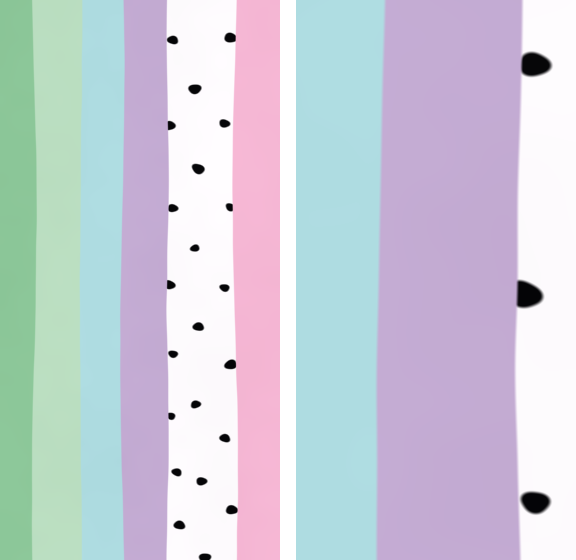
Left, the full canvas; right, a detail of the centre.
A WebGL 1 fragment shader for this pattern:

```glsl
precision highp float;
// Six hand-painted vertical pastel stripes, the white one scattered with black ink dots.

uniform vec2 u_resolution;

const float TAU = 6.2831853;
const vec3 GREEN = vec3(0.55, 0.78, 0.60);
const vec3 MINT  = vec3(0.73, 0.87, 0.755);
const vec3 AQUA  = vec3(0.68, 0.86, 0.88);
const vec3 LILAC = vec3(0.765, 0.67, 0.825);
const vec3 WHITE = vec3(0.995, 0.985, 0.995);
const vec3 PINK  = vec3(0.96, 0.715, 0.83);
const vec3 INK   = vec3(0.02, 0.02, 0.03);

// Stripe edges: mean x, sway amplitude, sway cycles over the height, phase in cycles
const vec4 GREEN_EDGE = vec4(0.122, 0.0085, 1.0, -0.14);
const vec4 MINT_EDGE  = vec4(0.289, 0.0040, 1.0, 0.20);
const vec4 AQUA_EDGE  = vec4(0.437, 0.0075, 1.0, 0.12);
const vec4 LILAC_EDGE = vec4(0.599, 0.0036, 2.2, 0.57);
const vec4 WHITE_EDGE = vec4(0.840, 0.0096, 1.0, 0.41);

// Dot columns: x, first y from the top, row spacing, mid-height bow (canvas width = 1)
const vec4 LEFT_DOTS   = vec4(0.611, 0.143, 0.2475, 0.135);
const vec4 MIDDLE_DOTS = vec4(0.702, 0.318, 0.2790, 0.012);
const vec4 RIGHT_DOTS  = vec4(0.813, 0.135, 0.2810, 0.050);

const float EDGE_ROUGHNESS = 0.0028;
const float PAINT_MOTTLE = 0.018;
const vec2 DOT_RADIUS = vec2(0.0200, 0.0148);
const float MIN_SOFTNESS = 0.0025;

float hash(vec2 p) {
  return fract(sin(dot(p, vec2(127.1, 311.7))) * 43758.5453);
}

float noise(vec2 p) {
  vec2 i = floor(p), f = fract(p);
  f = f * f * (3.0 - 2.0 * f);
  return mix(mix(hash(i), hash(i + vec2(1.0, 0.0)), f.x),
             mix(hash(i + vec2(0.0, 1.0)), hash(i + vec2(1.0, 1.0)), f.x), f.y);
}

// Coverage to the right of a gently swaying edge
float rightOf(vec2 p, vec4 edge, float softness) {
  float x = edge.x + edge.y * sin(TAU * (edge.z * p.y * 0.5 + edge.w));
  x += EDGE_ROUGHNESS * (noise(vec2(edge.x * 70.0, p.y * 9.0)) - 0.5);
  return smoothstep(-softness, softness, p.x - x);
}

// Signed distance to one uneven, slightly tilted ink dot
float inkDot(vec2 q, float seed) {
  float tilt = (hash(vec2(seed, 1.7)) - 0.35) * 0.7;
  float c = cos(tilt), s = sin(tilt);
  q = vec2(c * q.x + s * q.y, c * q.y - s * q.x);
  vec2 radius = DOT_RADIUS * (0.82 + 0.34 * hash(vec2(seed, 5.3)));
  q /= radius;
  float lump = 0.07 * sin(3.0 * atan(q.y, q.x + 0.0001) + seed);
  return (length(q) - 1.0 - lump) * radius.y;
}

// Distance to a column of dots that zigzags and drifts right near the bottom
float dotColumn(vec2 p, vec4 column, float count, float zigzag, float drift) {
  float d = 1.0;
  for (int i = 0; i < 8; i++) {
    float row = float(i);
    if (row >= count) break;
    float t = row / (count - 1.0);
    float side = 1.0 - 2.0 * mod(row, 2.0);
    vec2 center = vec2(column.x + zigzag * side + drift * pow(t, 6.0),
                       column.y + column.z * row + column.w * sin(0.5 * TAU * t));
    d = min(d, inkDot(p - center, row + column.x * 40.0));
  }
  return d;
}

void main() {
  // Canvas width is 1, height is 2, y runs downward
  vec2 uv = gl_FragCoord.xy / u_resolution;
  vec2 p = vec2(uv.x, 2.0 - 2.0 * uv.y);
  float softness = max(0.9 / u_resolution.x, MIN_SOFTNESS);

  // Dots are painted on white, then clipped by the neighbouring stripes
  float d = dotColumn(p, LEFT_DOTS, 8.0, 0.006, 0.036);
  d = min(d, dotColumn(p, MIDDLE_DOTS, 7.0, -0.006, 0.036));
  d = min(d, dotColumn(p, RIGHT_DOTS, 7.0, 0.011, 0.004));
  vec3 dotted = mix(INK, WHITE, smoothstep(-softness, softness, d));

  // Stripes from left to right
  vec3 color = GREEN;
  color = mix(color, MINT, rightOf(p, GREEN_EDGE, softness));
  color = mix(color, AQUA, rightOf(p, MINT_EDGE, softness));
  color = mix(color, LILAC, rightOf(p, AQUA_EDGE, softness));
  color = mix(color, dotted, rightOf(p, LILAC_EDGE, softness));
  color = mix(color, PINK, rightOf(p, WHITE_EDGE, softness));

  // Faint unevenness of the paint
  float mottle = 0.7 * noise(p * vec2(5.0, 3.0)) + 0.3 * noise(p * 14.0) - 0.5;
  color += PAINT_MOTTLE * mottle;

  gl_FragColor = vec4(clamp(color, 0.0, 1.0), 1.0);
}
```
